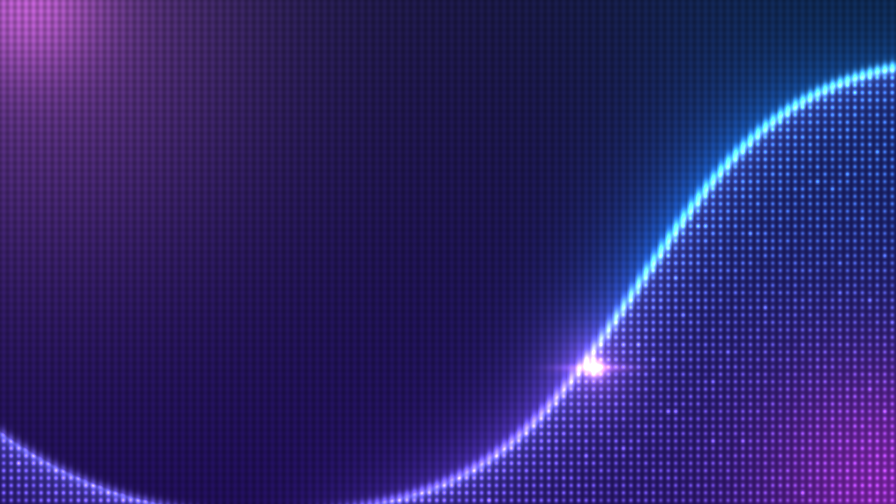
A Shadertoy shader for this background:

```glsl
// Violet night mesh crossed by a glowing blue S-curve above a field of light dots.

// Sine-free hash, one value per grid cell
float hash(vec2 cell) {
    vec3 q = fract(cell.xyx * vec3(0.1031, 0.1030, 0.0973));
    q += dot(q, q.yzx + 33.33);
    return fract((q.x + q.y) * q.z);
}

// Height of the wave: a logistic rise plus a tail curling up at the left
float waveHeight(float x) {
    float rise = 0.93 / (1.0 + exp(-11.5 * (x - 0.713)));
    return rise - 0.03 + 0.172 * pow(max(1.0 - x / 0.35, 0.0), 2.6);
}

float gaussian(float x) {
    return exp(-x * x);
}

void mainImage(out vec4 fragColor, in vec2 fragCoord) {
    vec2 uv = fragCoord / iResolution.xy;
    float aspect = iResolution.x / iResolution.y;

    // Mesh cells
    vec2 grid = uv * vec2(120.0, 68.0);
    vec2 cell = floor(grid);
    vec2 local = fract(grid) - 0.5;
    vec2 weave = 0.5 + 0.5 * cos(6.28319 * local);

    // Signed distance to the wave, positive above it
    float slope = (waveHeight(uv.x + 0.002) - waveHeight(uv.x - 0.002)) / 0.004;
    float dist = (uv.y - waveHeight(uv.x)) / length(vec2(1.0, slope / aspect));
    float below = smoothstep(0.004, -0.004, dist);

    // Upper backdrop: indigo, navy at the top right, magenta at the top left
    vec3 upper = mix(vec3(0.12, 0.055, 0.34), vec3(0.10, 0.09, 0.27), uv.y);
    upper = mix(upper, vec3(0.05, 0.13, 0.27), smoothstep(0.45, 1.0, uv.x) * uv.y);
    vec2 corner = (uv - vec2(0.03, 1.0)) * vec2(aspect, 1.0);
    upper += vec3(0.27, 0.12, 0.23) * exp(-dot(corner * vec2(1.0, 0.75), corner) * 5.0);
    upper += vec3(0.33, 0.14, 0.27) * exp(-dot(corner, corner) * 45.0);

    // Halo above the wave, violet low down and azure higher up
    float reach = smoothstep(0.25, 0.68, uv.x) * (1.0 - 0.5 * smoothstep(0.75, 1.0, uv.x));
    vec3 haloColor = mix(vec3(0.26, 0.20, 0.55), vec3(0.03, 0.33, 0.62),
                         smoothstep(0.15, 0.55, uv.y));
    float above = max(dist, 0.0);
    upper += haloColor * reach * (0.65 * exp(-above / 0.10) + 0.35 * exp(-above / 0.035));
    upper *= 0.80 + 0.22 * weave.x + 0.10 * weave.y;

    // Lower field: dark base, magenta corner, dots brightest beside the wave
    float depth = max(-dist, 0.0);
    vec2 lowCorner = (uv - vec2(1.0, 0.03)) * vec2(aspect, 1.0);
    float magenta = exp(-dot(lowCorner, lowCorner) * 16.0);
    vec3 lower = mix(vec3(0.12, 0.07, 0.34), vec3(0.06, 0.12, 0.34), uv.y);
    lower += vec3(0.12, 0.14, 0.25) * exp(-depth / 0.05);
    lower += vec3(0.28, 0.04, 0.20) * magenta;
    vec3 dotColor = mix(vec3(0.38, 0.30, 0.72), vec3(0.22, 0.45, 0.75),
                        smoothstep(0.1, 0.7, uv.y));
    dotColor += vec3(0.25, 0.0, 0.05) * magenta;
    float sparkle = 0.75 + 0.35 * hash(cell) + 0.6 * step(0.985, hash(cell + 71.0));
    float dots = exp(-dot(local, local) * 14.0) + 0.15 * weave.x;
    lower += dotColor * dots * sparkle * (0.60 + 0.45 * exp(-depth / 0.12));

    vec3 color = mix(upper, lower, below);

    // Bright rim: a thin line broken into one upright bar per column
    float columnHeight = waveHeight((cell.x + 0.5) / 120.0);
    float bar = gaussian((uv.y - columnHeight) / (0.012 + 0.4 * abs(slope) / 120.0));
    float rim = 0.50 * gaussian(dist / 0.009) + bar * (0.15 + 0.55 * weave.x);
    vec3 rimColor = mix(vec3(0.42, 0.42, 0.80), vec3(0.36, 0.78, 0.92),
                        smoothstep(0.2, 0.55, uv.y));
    color += rimColor * rim * mix(0.50, 0.95, smoothstep(0.3, 0.65, uv.x));

    // Flare on the rising part of the wave
    vec2 flare = (uv - vec2(0.664, 0.27)) * vec2(aspect, 1.0);
    float radius = length(flare);
    color += vec3(0.42, 0.20, 0.45) * exp(-radius / 0.045);
    color += vec3(0.90, 0.75, 0.70) * gaussian(radius / 0.018);
    color += vec3(0.30, 0.16, 0.30) * gaussian(flare.x / 0.07) * gaussian(flare.y / 0.008);

    fragColor = vec4(clamp(color, 0.0, 1.0), 1.0);
}
```
